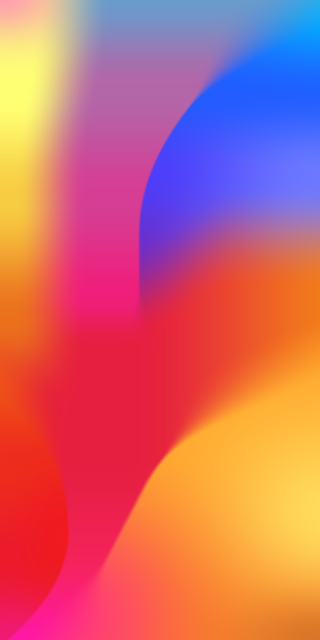
A Shadertoy shader for this background:

```glsl
// Soft-edged step centred on zero distance
float softSide(float dist, float width) {
    return smoothstep(-width, width, dist);
}

// Four-stop gradient; stops holds rising positions
vec3 ramp(float t, vec4 stops, vec3 a, vec3 b, vec3 c, vec3 d) {
    vec3 col = mix(a, b, smoothstep(stops.x, stops.y, t));
    col = mix(col, c, smoothstep(stops.y, stops.z, t));
    return mix(col, d, smoothstep(stops.z, stops.w, t));
}

// Round coloured glow, stretched by radius
vec3 glow(vec3 base, vec3 tint, vec2 p, vec2 centre, vec2 radius) {
    vec2 q = (p - centre) / radius;
    return mix(base, tint, exp(-dot(q, q)));
}

// Horizontal positions of the three curved edges
float blueEdge(float y) {
    float rise = max(y - 0.635, 0.0);
    return 0.435 + 4.0 * rise * rise;
}

float amberEdge(float y) {
    float rise = max(y - 0.24, 0.0);
    return 0.20 + 1.05 * y + 7.0 * rise * rise;
}

float lobeEdge(float y) {
    float dy = y - 0.167;
    return 0.2135 - (dy > 0.0 ? 2.9 : 6.8) * dy * dy;
}

// Red field warming to the right, with magenta at its foot
vec3 emberColor(vec2 p) {
    vec3 col = mix(vec3(0.90, 0.12, 0.25), vec3(0.95, 0.50, 0.10),
                   smoothstep(0.4, 1.1, p.x));
    col = mix(vec3(0.97, 0.14, 0.38), col, smoothstep(0.06, 0.30, p.y));
    return mix(vec3(1.0, 0.09, 0.66), col, smoothstep(-0.02, 0.13, p.y));
}

// Pink veil that cools towards the top
vec3 veilColor(float y) {
    return ramp(y, vec4(0.53, 0.69, 0.86, 1.01),
                vec3(0.94, 0.12, 0.48), vec3(0.84, 0.24, 0.58),
                vec3(0.70, 0.40, 0.66), vec3(0.41, 0.61, 0.80));
}

// Yellow strip on the left, falling to orange and red
vec3 sunColor(vec2 p) {
    vec3 col = ramp(p.y, vec4(0.36, 0.50, 0.69, 0.85),
                    vec3(0.90, 0.14, 0.20), vec3(0.92, 0.44, 0.11),
                    vec3(0.97, 0.80, 0.26), vec3(1.0, 1.0, 0.45));
    col = mix(col, vec3(0.97, 0.88, 0.55), smoothstep(0.87, 1.0, p.y));
    return glow(col, vec3(1.0, 0.62, 0.68), p, vec2(0.0, 1.01), vec2(0.17, 0.055));
}

// Blue sheet: violet low, azure in the upper corner
vec3 blueColor(vec2 p) {
    vec3 low = mix(vec3(0.43, 0.18, 0.78), vec3(0.58, 0.50, 0.92),
                   smoothstep(0.42, 0.95, p.x));
    vec3 middle = mix(vec3(0.30, 0.24, 0.98), vec3(0.42, 0.47, 1.0),
                      smoothstep(0.45, 1.0, p.x));
    vec3 col = ramp(p.y, vec4(0.59, 0.73, 0.86, 0.98),
                    low, middle, vec3(0.13, 0.36, 1.0), vec3(0.07, 0.47, 1.0));
    return glow(col, vec3(0.0, 0.72, 1.0), p, vec2(1.03, 1.01), vec2(0.28, 0.09));
}

// Amber hill with a pale right side and a coral foot
vec3 amberColor(vec2 p) {
    vec3 col = mix(vec3(0.98, 0.49, 0.14), vec3(1.0, 0.65, 0.17),
                   smoothstep(0.06, 0.32, p.y));
    col = glow(col, vec3(1.0, 0.86, 0.36), p, vec2(1.04, 0.20), vec2(0.36, 0.15));
    col = glow(col, vec3(0.85, 0.46, 0.16), p, vec2(1.0, 0.0), vec2(0.25, 0.06));
    return glow(col, vec3(1.0, 0.25, 0.45), p, vec2(0.26, 0.03), vec2(0.27, 0.16));
}

// Red lobe turning magenta near the bottom
vec3 lobeColor(vec2 p) {
    vec3 col = ramp(p.y, vec4(0.0, 0.12, 0.28, 0.43),
                    vec3(0.94, 0.10, 0.45), vec3(0.92, 0.10, 0.18),
                    vec3(0.93, 0.18, 0.11), vec3(0.94, 0.35, 0.09));
    return glow(col, vec3(0.94, 0.10, 0.12), p, vec2(0.20, 0.16), vec2(0.12, 0.10));
}

void mainImage(out vec4 fragColor, in vec2 fragCoord) {
    vec2 p = fragCoord / iResolution.xy;
    vec3 col = emberColor(p);

    // Veil and left strip
    col = mix(col, veilColor(p.y), smoothstep(0.455, 0.54, p.y));
    float top = smoothstep(0.72, 1.0, p.y);
    float strip = 1.0 - smoothstep(0.05 + 0.06 * top, 0.27 + 0.08 * top, p.x);
    col = mix(col, sunColor(p), strip * smoothstep(0.20, 0.40, p.y));

    // Blue sheet fades into the warm field below it
    float lift = 0.08 * smoothstep(0.4, 0.75, p.x);
    float fade = smoothstep(0.47 + lift, 0.63 + lift, p.y);
    vec3 sheet = mix(emberColor(p), blueColor(p), fade);
    float blueSoft = 0.006 + 0.20 * smoothstep(0.83, 1.0, p.y)
                   + 0.06 * (1.0 - smoothstep(0.46, 0.55, p.y));
    col = mix(col, sheet, softSide(p.x - blueEdge(p.y), blueSoft));

    // Amber hill
    float amberSoft = 0.010 + 0.24 * smoothstep(0.28, 0.45, p.y)
                    + 0.12 * (1.0 - smoothstep(0.0, 0.13, p.y));
    col = mix(col, amberColor(p), softSide(p.x - amberEdge(p.y), amberSoft));

    // Lower-left lobe
    float lobeSoft = 0.006 + 0.10 * smoothstep(0.23, 0.43, p.y);
    col = mix(col, lobeColor(p), softSide(lobeEdge(p.y) - p.x, lobeSoft));

    fragColor = vec4(col, 1.0);
}
```
